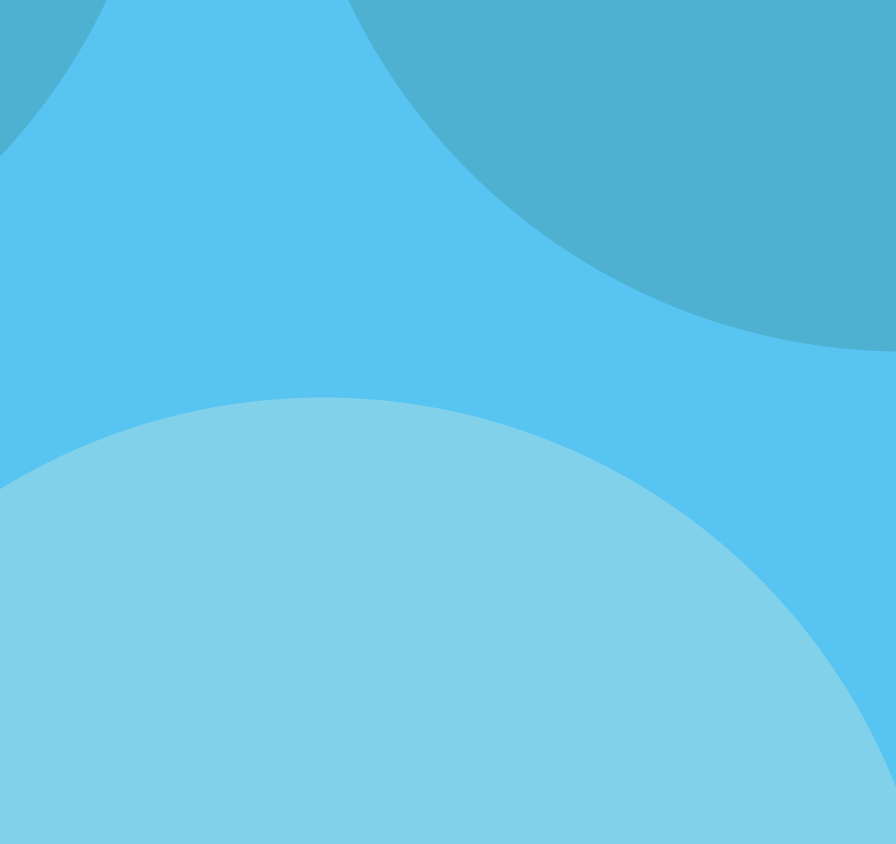
Give the GLSL for this background, as a WebGL 1 fragment shader.

```glsl
precision highp float;

uniform vec2 u_resolution;

const vec3 SKY = vec3(0.345, 0.769, 0.949);
const vec3 TEAL = vec3(0.306, 0.694, 0.820);
const vec3 PALE = vec3(0.510, 0.820, 0.918);

const float RADIUS = 0.7295;
const float SPACING = 1.604;

// Signed distance to a horizontal row of equal discs
float discRow(vec2 p, vec2 center, float radius, float spacing) {
  vec2 q = p - center;
  q.x = mod(q.x + 0.5 * spacing, spacing) - 0.5 * spacing;
  return length(q) - radius;
}

// Smooth coverage of a shape, one pixel wide at its edge
float coverage(float dist, float pixel) {
  return clamp(0.5 - dist / pixel, 0.0, 1.0);
}

void main() {
  // Canvas units: height is one
  float pixel = 1.0 / u_resolution.y;
  vec2 p = gl_FragCoord.xy * pixel;

  float upper = discRow(p, vec2(1.0715, 1.313), RADIUS, SPACING);
  float lower = discRow(p, vec2(0.383, -0.2005), RADIUS, SPACING);

  // Flat layers over the sky
  vec3 color = mix(SKY, TEAL, coverage(upper, pixel));
  color = mix(color, PALE, coverage(lower, pixel));

  gl_FragColor = vec4(color, 1.0);
}
```
